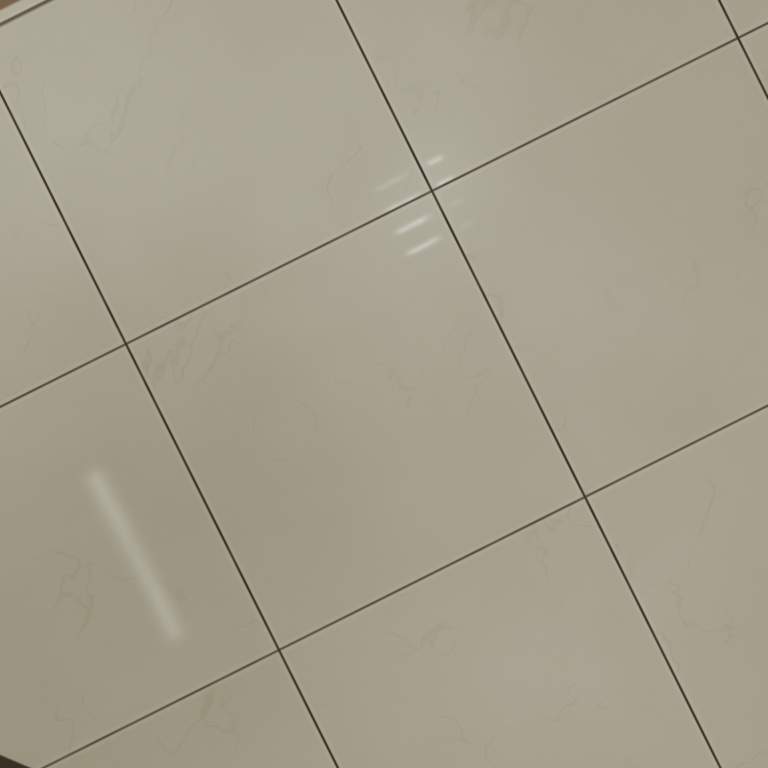
Give the GLSL for this texture, as a three.js fragment shader.

```glsl
// Glossy beige floor tiles laid at a slant, with thin dark joints and soft reflections.
#define TILE_SIZE 0.4455
#define TILE_AXIS vec2(0.8944, 0.4472)
#define TILE_CORNER vec2(0.5625, 0.7513)
#define JOINT_HALF_WIDTH 0.0015
#define EDGE_SOFTNESS 0.0011
#define TILE_DARK vec3(0.575, 0.545, 0.460)
#define TILE_LIGHT vec3(0.705, 0.690, 0.630)
#define JOINT_DARK vec3(0.22, 0.19, 0.14)
#define JOINT_PALE vec3(0.34, 0.30, 0.25)
#define GLARE vec3(0.83, 0.84, 0.81)
#define MOTTLE 0.16

varying vec2 vUv;

float hash(vec2 p) {
  vec3 q = fract(vec3(p.xyx) * 0.1031);
  q += dot(q, q.yzx + 33.33);
  return fract((q.x + q.y) * q.z);
}

float noise(vec2 p) {
  vec2 i = floor(p), f = fract(p);
  f = f * f * (3.0 - 2.0 * f);
  return mix(mix(hash(i), hash(i + vec2(1.0, 0.0)), f.x),
             mix(hash(i + vec2(0.0, 1.0)), hash(i + 1.0), f.x), f.y);
}

float fbm(vec2 p) {
  float sum = 0.0, weight = 0.5;
  for (int i = 0; i < 4; i++) {
    sum += weight * noise(p);
    p = p * 2.03 + 17.1;
    weight *= 0.5;
  }
  return sum;
}

float blob(vec2 p, vec2 center, float radius) {
  vec2 d = (p - center) / radius;
  return exp(-dot(d, d));
}

float segmentDistance(vec2 p, vec2 a, vec2 b) {
  vec2 ab = b - a;
  return length(p - a - ab * clamp(dot(p - a, ab) / dot(ab, ab), 0.0, 1.0));
}

// Broad room light over the whole floor
float roomLight(vec2 p) {
  return 0.49
    + 0.36 * blob(p, vec2(0.02, 0.90), 0.30)
    + 0.22 * blob(p, vec2(0.50, 0.82), 0.28)
    + 0.13 * blob(p, vec2(0.78, 0.58), 0.30)
    + 0.14 * blob(p, vec2(0.74, 0.14), 0.20)
    - 0.20 * blob(p, vec2(0.25, 0.36), 0.22)
    - 0.28 * blob(p, vec2(0.00, 0.00), 0.30);
}

// Two columns of short lamp reflections around the tile corner
float lampStreaks(vec2 q) {
  float sum = 0.0;
  for (int col = 0; col < 2; col++) {
    for (int row = 0; row < 4; row++) {
      float side = float(col), r = float(row);
      vec2 center = vec2(mix(-0.042, 0.021, side), 0.034 - 0.031 * r);
      float halfLength = mix(0.027, 0.013, side);
      vec2 d = abs(q - center);
      float body = (1.0 - smoothstep(0.4, 1.3, d.x / halfLength)) * exp(-pow(d.y / 0.0042, 2.0));
      float strength = mix(smoothstep(-1.5, 2.3, r), 1.0 - 0.8 * smoothstep(0.5, 2.0, r), side);
      sum += body * strength * (0.6 + 0.4 * noise(q * 130.0));
    }
  }
  return sum;
}

void main() {
  vec2 normal = vec2(-TILE_AXIS.y, TILE_AXIS.x);
  vec2 fromCorner = vUv - TILE_CORNER;
  vec2 q = vec2(dot(fromCorner, TILE_AXIS), dot(fromCorner, normal));
  vec2 cell = q / TILE_SIZE;
  vec2 id = floor(cell);
  vec2 local = fract(cell);

  // Tile face: light, cloudy mottle, fine grain and faint veins
  vec2 stone = local + vec2(hash(id + 31.0), hash(id + 57.0)) * 20.0;
  float cloud = fbm(stone * 4.0) - 0.47;
  float grain = noise(vUv * 260.0) - 0.5;
  float level = roomLight(vUv) + MOTTLE * cloud + 0.03 * grain + 0.06 * (hash(id + 11.0) - 0.5);
  vec3 color = mix(TILE_DARK, TILE_LIGHT, level);
  float ridge = abs(fbm(stone * 3.5 + 1.5 * cloud + 40.0) - 0.47);
  float vein = (1.0 - smoothstep(0.0, 0.014, ridge)) * smoothstep(0.45, 0.75, noise(stone * 6.0));
  color -= vein * vec3(0.018, 0.020, 0.024);

  // Reflections: soft glow, lamp streaks and a long pale smear
  color = mix(color, GLARE, 0.14 * blob(vUv, TILE_CORNER, 0.065));
  color = mix(color, GLARE, 0.75 * clamp(lampStreaks(q), 0.0, 1.0));
  float smear = exp(-pow(segmentDistance(vUv, vec2(0.126, 0.375), vec2(0.228, 0.178)) / 0.014, 2.0));
  color = mix(color, GLARE, 0.30 * smear * (0.45 + 0.7 * noise(vUv * 24.0)));

  // Joints with a faint lit rim
  vec2 edge = min(local, 1.0 - local) * TILE_SIZE;
  float nearest = min(edge.x, edge.y);
  color += 0.022 * exp(-pow((nearest - 0.0045) / 0.0018, 2.0));
  vec2 joint = 1.0 - smoothstep(JOINT_HALF_WIDTH - EDGE_SOFTNESS, JOINT_HALF_WIDTH + EDGE_SOFTNESS, edge);
  float wear = 0.85 + 0.15 * noise(q * 45.0);
  color = mix(color, JOINT_PALE, joint.y * wear);
  color = mix(color, JOINT_DARK, joint.x * wear);

  // Skirting at the upper left and dark trim at the lower left
  float skirting = dot(vUv - vec2(0.0, 0.967), normal);
  color = mix(color, vec3(0.40, 0.35, 0.28), 0.8 * exp(-pow(skirting / 0.0025, 2.0)));
  color = mix(color, vec3(0.47, 0.38, 0.29), smoothstep(0.015, 0.020, skirting));
  float trim = dot(vUv - vec2(0.0, 0.017), vec2(-0.39, -0.92));
  color = mix(color, JOINT_DARK, smoothstep(-0.002, 0.002, trim));

  gl_FragColor = vec4(color, 1.0);
}
```
